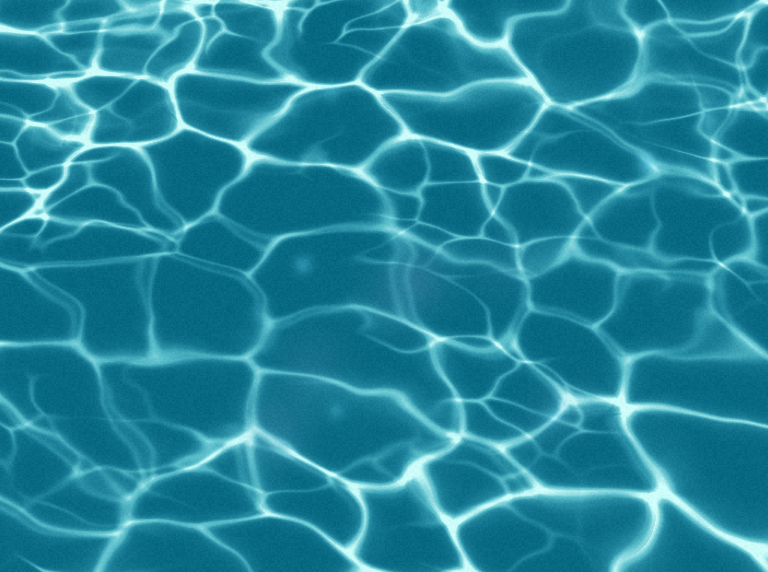
Write a WebGL 2 fragment shader that draws this texture.

```glsl
#version 300 es
precision highp float;
// Sunlit pool water: a warped cellular web of caustic light over deep teal.
uniform vec2 u_resolution;
out vec4 fragColor;

float hash(vec2 p) {
    vec3 q = fract(p.xyx * vec3(0.1031, 0.1030, 0.0973));
    q += dot(q, q.yzx + 33.33);
    return fract((q.x + q.y) * q.z);
}

vec2 hash2(vec2 p) {
    return vec2(hash(p), hash(p + 57.3));
}

// Layered sines, roughly -1 to 1
float ripple(vec2 p, float seed) {
    float sum = 0.0, amp = 0.52;
    for (int i = 0; i < 4; i++) {
        p = mat2(0.8, 0.6, -0.6, 0.8) * p * 1.7 + seed;
        sum += amp * sin(p.x + 1.3 * sin(p.y));
        amp *= 0.52;
    }
    return sum;
}

vec2 warp(vec2 p, float amount, float seed) {
    return p + amount * vec2(ripple(p, seed), ripple(p.yx, seed + 4.7));
}

// Cellular web: x = nearest border, y = second nearest border, z = cell id
vec3 web(vec2 p, float seed) {
    vec2 cell = floor(p), f = fract(p), nearest = vec2(0.0), nearCell = vec2(0.0);
    float best = 9.0;
    for (int j = -1; j <= 1; j++)
    for (int i = -1; i <= 1; i++) {
        vec2 g = vec2(i, j);
        vec2 r = g + 0.08 + 0.84 * hash2(cell + g + seed) - f;
        if (dot(r, r) < best) { best = dot(r, r); nearest = r; nearCell = g; }
    }
    vec2 border = vec2(9.0);
    for (int j = -2; j <= 2; j++)
    for (int i = -2; i <= 2; i++) {
        vec2 g = nearCell + vec2(i, j);
        vec2 r = g + 0.08 + 0.84 * hash2(cell + g + seed) - f;
        vec2 gap = r - nearest;
        if (dot(gap, gap) < 0.0001) continue;
        float d = dot(0.5 * (r + nearest), normalize(gap));
        if (d < border.x) border = vec2(d, border.x);
        else border.y = min(border.y, d);
    }
    return vec3(border, hash(cell + nearCell + seed));
}

// Bright thread with a soft halo, swelling where threads meet
float thread(vec3 w, float width, float strength) {
    float node = exp(-w.y * 9.0);
    float d = w.x / (width * (0.75 + 1.3 * node));
    float core = exp(-d * d) * strength * (0.42 + 0.55 * node);
    return core + 0.27 * exp(-w.x * 8.0) * (0.35 + 0.65 * strength);
}

// Thin looping contour of a wave field
float contour(vec2 p, float seed, float sharpness) {
    return exp(-abs(ripple(p, seed)) * sharpness);
}

vec3 waterColor(float light) {
    vec3 c = mix(vec3(0.03, 0.41, 0.51), vec3(0.14, 0.54, 0.63), smoothstep(0.0, 0.32, light));
    c = mix(c, vec3(0.36, 0.75, 0.80), smoothstep(0.25, 0.62, light));
    return mix(c, vec3(0.80, 0.99, 0.98), smoothstep(0.55, 1.05, light));
}

// Scattered soft spots around a centre
float spots(vec2 p, vec2 centre, vec2 spread, float radius, float seed) {
    float sum = 0.0;
    for (int i = 0; i < 6; i++) {
        vec2 at = centre + spread * (hash2(vec2(float(i) * 3.0, seed)) - 0.5);
        vec2 d = (p - at) / radius;
        sum += exp(-dot(d, d)) * (0.4 + 0.6 * hash(vec2(seed, float(i))));
    }
    return sum;
}

void main() {
    vec2 p = gl_FragCoord.xy / u_resolution.y;

    // Cells shrink toward the far, upper side
    vec2 q = vec2((p.x - 0.67) * (3.9 + 1.6 * p.y), p.y * (5.6 + 1.7 * p.y));
    q.y += 0.35 * q.x * (1.0 - p.y);

    // Main threads, and a shifted copy that forms folded sheets of light
    vec2 a = warp(q, 0.30, 1.3);
    vec2 b = a + 0.15 * vec2(ripple(q * 0.6, 8.1), ripple(q * 0.6, 2.9));
    vec3 webA = web(a, 11.0), webB = web(b, 11.0);
    float fade = 0.2 + 0.8 * smoothstep(-0.6, 0.6, ripple(q * 0.55, 6.4));
    float light = thread(webA, 0.042, fade);
    light += 0.45 * thread(webB, 0.032, 1.0 - 0.7 * fade);
    float sheet = smoothstep(0.0, 0.03, min(webA.x, webB.x)) * step(0.001, abs(webA.z - webB.z));
    light += 0.14 * sheet * fade;

    // Faint finer web
    vec3 fine = web(warp(q * vec2(1.3, 1.5) + 7.0, 0.38, 3.8), 29.0);
    float fineFade = smoothstep(-0.1, 0.8, ripple(q * 0.8, 9.2) + 0.5 * p.y);
    light += 0.55 * thread(fine, 0.045, fineFade) * (0.25 + 0.75 * fineFade);

    // Murky surface reflections in the far water
    float far = smoothstep(0.55, 0.92, p.y + 0.12 * ripple(p * 3.0, 5.0));
    light += far * (0.22 * contour(q * vec2(0.7, 0.9), 3.1, 7.0) + 0.12 * contour(q * 1.2, 7.7, 5.0));
    light += 0.05 * ripple(q * 0.5, 2.2) - 0.035;

    vec3 color = waterColor(light);

    // Pale sky haze, small blue glints and fine grain
    float haze = spots(p, vec2(0.72, 0.42), vec2(0.55, 0.4), 0.055, 4.0);
    color = mix(color, vec3(0.42, 0.64, 0.78), min(0.28 * haze, 0.4));
    float glint = spots(p, vec2(0.9, 0.6), vec2(0.9, 0.75), 0.016, 9.0);
    color = mix(color, vec3(0.38, 0.82, 0.93), min(0.6 * glint, 0.7));
    color += 0.035 * (hash(floor(p * 380.0)) - 0.5);
    fragColor = vec4(clamp(color, 0.0, 1.0), 1.0);
}
```
